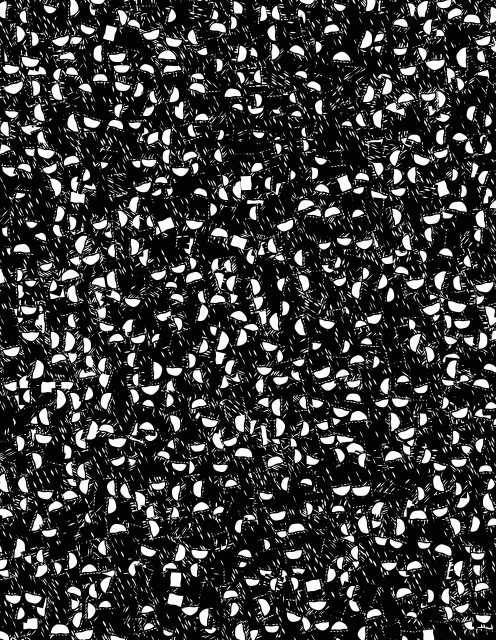
Write a WebGL 2 fragment shader that draws this pattern.

```glsl
#version 300 es
precision highp float;

uniform vec2 u_resolution;
out vec4 fragColor;

vec3 hash3(vec2 p) {
    vec3 q = fract(p.xyx * vec3(0.1031, 0.1030, 0.0973));
    q += dot(q, q.yxz + 33.33);
    return fract((q.xxy + q.yzz) * q.zyx);
}

float valueNoise(vec2 p) {
    vec2 i = floor(p), f = smoothstep(0.0, 1.0, fract(p));
    float low = mix(hash3(i).x, hash3(i + vec2(1, 0)).x, f.x);
    float high = mix(hash3(i + vec2(0, 1)).x, hash3(i + 1.0).x, f.x);
    return mix(low, high, f.y);
}

float boxDistance(vec2 p, vec2 halfSize) {
    vec2 d = abs(p) - halfSize;
    return length(max(d, 0.0)) + min(max(d.x, d.y), 0.0);
}

float coverage(float d, float pixel) {
    return clamp(0.5 - d / pixel, 0.0, 1.0);
}

// Short tapered pen strokes on a slanted, staggered grid
float hatch(vec2 p, float seed, float density, float pixel) {
    p.x += p.y * mix(-1.2, 1.2, fract(seed * 7.3));
    float column = floor(p.x * 8.0);
    float y = p.y * 3.0 + hash3(vec2(column, seed * 91.0)).x;
    vec3 h = hash3(vec2(column + seed * 53.0, floor(y) + seed * 29.0));
    vec2 f = vec2(fract(p.x * 8.0), fract(y)) - 0.5;
    float width = mix(0.12, 0.36, h.y) * (1.0 - 5.0 * f.y * f.y);
    return step(h.z, density) * coverage((abs(f.x) - width) / 8.0, pixel);
}

// Row of uneven stitches along the x axis
float stitches(vec2 p, float seed, float pixel) {
    float x = p.x * 6.5 + p.y * 5.0 + seed;
    float size = hash3(vec2(floor(x), seed * 47.0)).x;
    float d = max(abs(p.y) - 0.022, (abs(fract(x) - 0.5) - 0.36 * size) / 6.5);
    return coverage(d, pixel);
}

// Black patch holding a white half disc, hatching and stitched edges
float drawPatch(float shade, vec2 p, vec2 cell, float pixel) {
    vec3 place = hash3(cell);
    vec3 form = hash3(cell + 71.7);
    vec3 detail = hash3(cell + 153.1);
    float richness = valueNoise(cell * vec2(0.27, 0.21) + 9.0);

    p -= cell + 0.5 + (place.xy - 0.5) * 0.9;
    float angle = floor(place.z * 4.0) * 1.5708 + (form.x - 0.5) * 0.8;
    float c = cos(angle), s = sin(angle);
    p = mat2(c, -s, s, c) * p;

    float radius = mix(0.26, 0.42, form.y) + 0.14 * (richness - 0.4);
    vec2 halfSize = vec2(radius + mix(0.06, 0.17, form.z), mix(0.38, 0.46, detail.x));
    vec2 centered = p - vec2(0.0, 0.13);
    float patchMask = coverage(boxDistance(centered, halfSize), pixel);

    // White shape with a slightly hand-cut outline
    float wobble = 0.014 * sin(p.x * 13.0 + detail.y * 40.0);
    float disc = length(p * vec2(1.0, 1.04)) - radius + wobble;
    float shape = max(disc, wobble - p.y);
    if (detail.z < 0.03) shape = boxDistance(p, vec2(0.34, 0.25)) + wobble;
    if (detail.z > 0.98 - 0.22 * (1.0 - richness)) shape = 1.0;

    float density = mix(0.02, 0.45, detail.x) * (0.5 + richness);
    float marks = hatch(p, form.z + detail.y, density, pixel);
    marks = max(marks, stitches(p + vec2(0.0, 0.085), detail.y, pixel));
    vec2 side = vec2(centered.y, abs(centered.x) - halfSize.x + 0.05);
    marks = max(marks, stitches(side, detail.x, pixel) * step(0.6, form.x));
    marks *= 1.0 - coverage(shape - 0.055, pixel);

    return mix(shade, max(marks, coverage(shape, pixel)), patchMask);
}

// Overlapping patches, stacked in the same order everywhere
float collage(vec2 p, float pixel) {
    vec2 base = floor(p);
    float shade = hatch(p, 0.37, 0.2, pixel);
    for (int k = 0; k < 9; k++) {
        vec2 slot = vec2(k % 3, k / 3);
        vec2 cell = base + mod(slot - base + 1.0, 3.0) - 1.0;
        shade = drawPatch(shade, p, cell, pixel);
    }
    return shade;
}

void main() {
    float scale = 31.0 / u_resolution.y;
    float shade = 0.0;
    for (int i = 0; i < 4; i++) {
        vec2 offset = (vec2(i % 2, i / 2) - 0.5) * 0.5;
        shade += collage((gl_FragCoord.xy + offset) * scale, scale * 0.5) / 4.0;
    }
    fragColor = vec4(vec3(mix(0.01, 0.99, shade)), 1.0);
}
```
